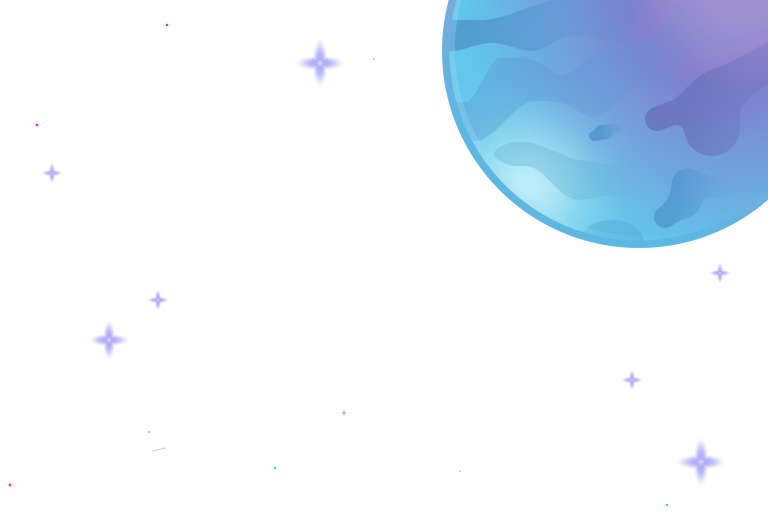
A WebGL 2 fragment shader for this background:

```glsl
#version 300 es
precision highp float;
// A banded blue and violet planet in the top right corner of a white sky with soft stars.
uniform vec2 u_resolution;
out vec4 fragColor;

float px; // size of one pixel in design units

float ss(float a, float b, float x) { return smoothstep(a, b, x); }
float bump(float x, float mid, float width) { float t = (x - mid) / width; return exp(-t * t); }
float fill(float d) { return smoothstep(0.7 * px, -0.7 * px, d); }

float capsule(vec2 p, vec2 a, vec2 b, float r) {
  vec2 ab = b - a;
  return length(p - a - ab * clamp(dot(p - a, ab) / dot(ab, ab), 0.0, 1.0)) - r;
}

float smoothMin(float a, float b, float k) {
  float h = max(k - abs(a - b), 0.0) / k;
  return min(a, b) - h * h * k * 0.25;
}

// Base colour: violet near the upper right, cyan at the far side, pale glow lower left
vec3 planetBase(vec2 p) {
  float d = length(p - vec2(740, -20));
  vec3 c = mix(vec3(0.68, 0.57, 0.82), vec3(0.50, 0.50, 0.80), ss(20.0, 125.0, d));
  c = mix(c, vec3(0.43, 0.66, 0.87), ss(95.0, 220.0, d));
  c = mix(c, vec3(0.38, 0.78, 0.92), ss(195.0, 290.0, d));
  float glow = exp(-dot(p - vec2(526, 187), p - vec2(526, 187)) / 3800.0);
  return mix(c, vec3(0.80, 0.95, 0.98), 0.85 * glow);
}

vec3 planetSurface(vec2 p) {
  vec3 c = planetBase(p);
  float x = p.x;

  // Upper band
  float top = 20.0 - 22.0 * ss(480.0, 570.0, x);
  float bottom = 47.0 - 8.0 * ss(530.0, 570.0, x) + 4.0 * cos((x - 450.0) * 0.075);
  float band = fill(top - p.y) * fill(p.y - bottom) * fill(x - 639.0 + 0.006 * p.y * p.y);
  c = mix(c, vec3(0.29, 0.53, 0.76), band * mix(0.65, 0.12, ss(450.0, 610.0, x)));

  // Middle band with winding edges
  top = 102.0 - 44.0 * ss(465.0, 500.0, x) + 17.0 * bump(x, 562.0, 20.0)
    - 13.0 * ss(580.0, 615.0, x) - 50.0 * ss(637.0, 695.0, x);
  bottom = 141.0 - 40.0 * ss(475.0, 535.0, x) + 16.0 * bump(x, 593.0, 22.0)
    - 14.0 * ss(605.0, 640.0, x) - 36.0 * ss(650.0, 700.0, x) - 16.0 * ss(710.0, 768.0, x);
  band = fill(top - p.y) * fill(p.y - bottom);
  c = mix(c, vec3(0.36, 0.58, 0.82), band * mix(0.38, 0.15, ss(500.0, 720.0, x)));

  // Lower band with a rounded left end
  float middle = 154.0 + 26.0 * ss(525.0, 580.0, x);
  float halfWidth = (12.0 + 8.0 * ss(530.0, 570.0, x) - 5.0 * bump(x, 612.0, 18.0))
    * sqrt(clamp((x - 494.0) / 18.0, 0.0, 1.0));
  band = fill(abs(p.y - middle) - halfWidth) * ss(660.0, 580.0, x);
  c = mix(c, vec3(0.36, 0.68, 0.82), 0.35 * band);

  // Large dark patch
  float d = smoothMin(capsule(p, vec2(657, 119), vec2(735, 88), 12.0),
    capsule(p, vec2(712, 128), vec2(712, 103), 28.0), 14.0);
  d = smoothMin(d, capsule(p, vec2(722, 88), vec2(790, 52), 19.0), 12.0);
  c = mix(c, vec3(0.40, 0.44, 0.72), fill(d) * mix(0.75, 0.3, ss(660.0, 770.0, x)));

  // Lower right patch
  d = smoothMin(capsule(p, vec2(665, 217), vec2(684, 203), 11.0),
    capsule(p, vec2(686, 200), vec2(686, 184), 14.0), 14.0);
  d = smoothMin(d, capsule(p, vec2(690, 183), vec2(725, 188), 10.0), 12.0);
  c = mix(c, vec3(0.28, 0.56, 0.78), fill(d) * mix(0.65, 0.05, ss(660.0, 732.0, x)));

  // Small patch and the one cut off by the lower rim
  d = smoothMin(capsule(p, vec2(594, 136), vec2(608, 134), 5.0),
    capsule(p, vec2(600, 129), vec2(618, 128), 4.0), 5.0);
  c = mix(c, vec3(0.28, 0.55, 0.78), fill(d) * mix(0.7, 0.1, ss(595.0, 624.0, x)));
  d = length((p - vec2(612, 242)) / vec2(32, 22)) - 1.0;
  return mix(c, vec3(0.32, 0.65, 0.83), 0.45 * fill(d * 22.0));
}

void main() {
  // Design space is 768 units wide with y pointing down
  px = 768.0 / u_resolution.x;
  vec2 p = vec2(gl_FragCoord.x, u_resolution.y - gl_FragCoord.y) * px;
  vec3 color = vec3(1);

  // Planet: rim, surface and a thin light crescent
  vec2 q = p - vec2(639, 51);
  float r = length(q);
  vec3 rim = mix(vec3(0.47, 0.67, 0.86), vec3(0.36, 0.72, 0.89), ss(20.0, 190.0, q.y - 0.45 * q.x));
  color = mix(color, rim, fill(r - 197.0));
  vec3 surface = planetSurface(p);
  float crescent = fill(187.0 - length(q - vec2(3, -2)));
  surface = mix(surface, vec3(0.62, 0.87, 0.96), 0.3 * crescent * ss(60.0, -120.0, q.x));
  color = mix(color, surface, fill(r - 189.5));

  // Four-armed stars: x, y, arm length
  vec3 stars[8] = vec3[8](vec3(320, 63, 26), vec3(52, 173, 11.5), vec3(158, 300, 11.5), vec3(109, 340, 21),
    vec3(720, 273, 11.5), vec3(632, 380, 11.5), vec3(701, 462, 26), vec3(344, 413, 4));
  for (int i = 0; i < 8; i++) {
    vec2 s = (p - stars[i].xy) / stars[i].z;
    float arms = max(1.0 - length(s / vec2(1, 0.32)), 1.0 - length(s / vec2(0.32, 1)));
    color = mix(color, vec3(0.68, 0.67, 0.98), 0.95 * ss(0.0, 0.75, arms));
    color = mix(color, vec3(0.88, 0.87, 1.0), 0.8 * ss(0.16, 0.0, length(s)));
  }

  // Tiny dots: x, y, radius; magenta, then cyan, then grey
  vec3 dots[8] = vec3[8](vec3(167, 25, 1.2), vec3(37, 125, 1.3), vec3(10, 485, 1.3), vec3(275, 468, 1.2),
    vec3(667, 505, 1.2), vec3(149, 432, 0.8), vec3(374, 59, 0.6), vec3(460, 471, 0.6));
  for (int i = 0; i < 8; i++) {
    vec3 tint = i < 3 ? vec3(0.9, 0.1, 0.85) : i < 5 ? vec3(0.15, 0.82, 0.9) : vec3(0.6);
    color = mix(color, tint, fill(length(p - dots[i].xy) - dots[i].z));
  }

  // Faint grey streak
  float streak = capsule(p, vec2(153, 451), vec2(165, 448), 0.5);
  color = mix(color, vec3(0.75), 0.8 * fill(streak));
  fragColor = vec4(color, 1);
}
```
